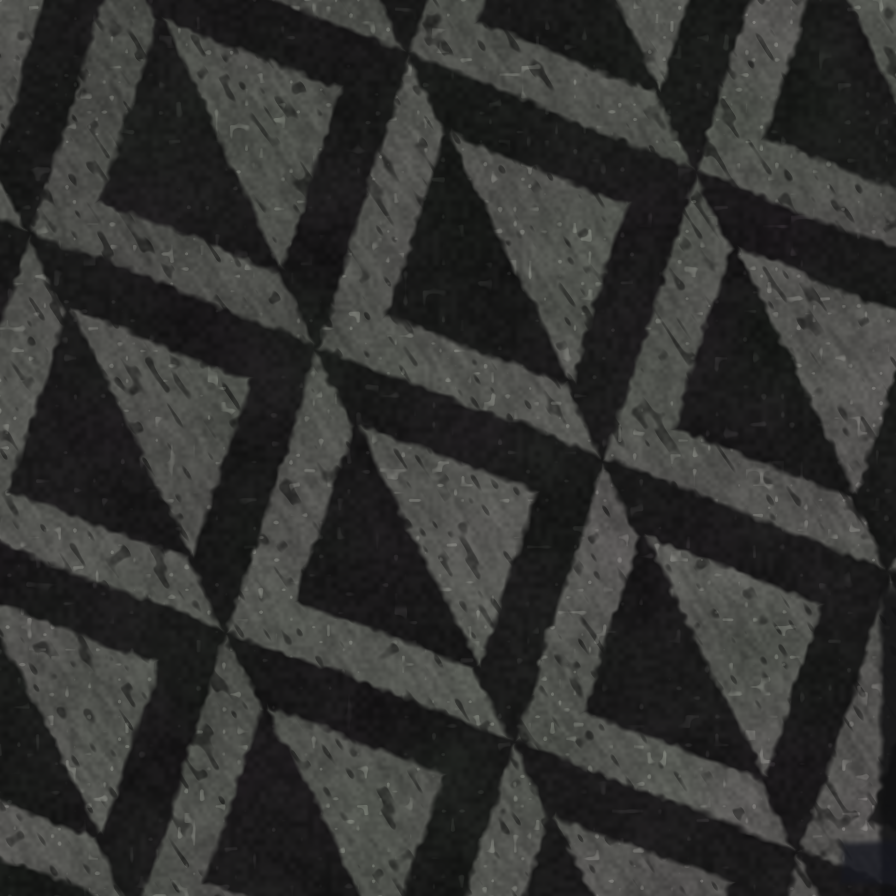
This pattern is drawn by a WebGL 1 fragment shader. Its source:

```glsl
precision highp float;
// Worn woven carpet of tilted squares: each tile is split by its diagonal, with
// light and dark swapped between frame and inner square. A skewed lattice places
// the tiles; value noise frays the edges and adds fibres, specks and stains.

uniform vec2 u_resolution;

const vec2 LATTICE_ORIGIN = vec2(0.3516, 0.388);
const vec2 STEP_ACROSS = vec2(0.3200, 0.1260);
const vec2 STEP_DOWN = vec2(-0.1016, 0.3216);
const vec2 INNER_MIN = vec2(0.203, 0.170);
const vec2 INNER_MAX = vec2(0.838, 0.802);
const float EDGE_SOFTNESS = 0.011;

float hash(vec2 p) {
  vec3 h = fract(vec3(p.xyx) * 0.1031);
  h += dot(h, h.yzx + 33.33);
  return fract((h.x + h.y) * h.z);
}

float valueNoise(vec2 p) {
  vec2 cell = floor(p);
  vec2 f = fract(p);
  f = f * f * (3.0 - 2.0 * f);
  float low = mix(hash(cell), hash(cell + vec2(1.0, 0.0)), f.x);
  float high = mix(hash(cell + vec2(0.0, 1.0)), hash(cell + 1.0), f.x);
  return mix(low, high, f.y);
}

float layeredNoise(vec2 p) {
  float sum = 0.0;
  float weight = 0.5;
  for (int i = 0; i < 3; i++) {
    sum += weight * valueNoise(p);
    p = p * 2.03 + 17.3;
    weight *= 0.5;
  }
  return sum / 0.875;
}

// Canvas position to lattice coordinates, one unit per tile.
vec2 toLattice(vec2 p, vec2 origin, vec2 across, vec2 down) {
  vec2 q = p - origin;
  q.y += 0.035 * q.y * q.y;
  float det = across.x * down.y - across.y * down.x;
  return vec2(q.x * down.y - q.y * down.x, across.x * q.y - across.y * q.x) / det;
}

float boxDistance(vec2 p, vec2 lo, vec2 hi) {
  vec2 d = abs(p - 0.5 * (lo + hi)) - 0.5 * (hi - lo);
  return max(d.x, d.y);
}

// Distance to the light parts of a tile: inner triangle and L-shaped frame.
float lightDistance(vec2 tile) {
  float inner = boxDistance(tile, INNER_MIN, INNER_MAX);
  float border = boxDistance(tile, vec2(0.0), vec2(1.0));
  float diagonal = (tile.y - tile.x + 0.012) * 0.7071;
  float triangle = max(inner, diagonal);
  float frame = max(max(-inner, -diagonal), border);
  return min(triangle, frame);
}

// Noise stretched along the slanting pile of the weave.
float fibreNoise(vec2 p, vec2 along, vec2 density) {
  vec2 across = vec2(-along.y, along.x);
  return valueNoise(vec2(dot(p, across), dot(p, along)) * density + 40.0);
}

vec3 lightYarn(vec2 p, float tileTone) {
  vec2 pile = normalize(vec2(0.55, 0.84));
  float tone = 0.322 + 0.030 * (tileTone - 0.5);
  tone += 0.085 * (layeredNoise(p * 11.0 + 5.0) - 0.5);
  tone += 0.065 * (fibreNoise(p, pile, vec2(150.0, 45.0)) - 0.5);
  tone += 0.055 * (valueNoise(p * 210.0) - 0.5);
  tone -= 0.120 * smoothstep(0.74, 0.92, fibreNoise(p + 3.0, pile, vec2(125.0, 55.0)));
  tone += 0.120 * smoothstep(0.83, 0.97, valueNoise(p * 120.0 + 71.0));
  tone -= 0.035 * smoothstep(0.75, 0.0, length(p - vec2(0.2, 0.0)));
  float tint = layeredNoise(p * 7.0 + 31.0) - 0.5;
  return tone * vec3(1.0 - 0.06 * tint, 1.01 + 0.03 * tint, 0.965 - 0.06 * tint);
}

vec3 darkYarn(vec2 p) {
  float tone = 0.100 + 0.055 * (layeredNoise(p * 14.0 + 9.0) - 0.5);
  tone += 0.040 * (valueNoise(p * 150.0 + 13.0) - 0.5);
  tone += 0.060 * smoothstep(0.86, 0.98, valueNoise(p * 95.0 + 57.0));
  float tint = layeredNoise(p * 8.0 + 63.0) - 0.5;
  return tone * vec3(1.0 + 0.12 * tint, 1.0 - 0.14 * tint, 0.99 + 0.12 * tint);
}

void main() {
  // Downward y, so lattice steps run right and down.
  vec2 p = gl_FragCoord.xy / u_resolution.y;
  p.y = 1.0 - p.y;

  // Frayed tile outlines.
  vec2 fray = vec2(valueNoise(p * 115.0), valueNoise(p * 115.0 + 29.0)) - 0.5;
  vec2 bend = vec2(valueNoise(p * 17.0 + 3.0), valueNoise(p * 17.0 + 47.0)) - 0.5;
  vec2 lattice = toLattice(p + 0.0060 * fray + 0.0050 * bend,
                           LATTICE_ORIGIN, STEP_ACROSS, STEP_DOWN);
  float tileTone = hash(floor(lattice) + 20.0);
  float d = lightDistance(fract(lattice)) + EDGE_SOFTNESS;
  float light = 1.0 - smoothstep(-EDGE_SOFTNESS, EDGE_SOFTNESS, d);
  vec3 color = mix(darkYarn(p), lightYarn(p, tileTone), light);

  // Dark selvage and a bluish scuff at the lower right.
  float selvage = smoothstep(0.978, 0.988, p.x + 0.004 * fray.x) * smoothstep(0.64, 0.67, p.y);
  color = mix(color, vec3(0.06, 0.06, 0.065), 0.85 * selvage);
  float scuff = boxDistance(p + 0.008 * bend, vec2(0.940, 0.940), vec2(1.01, 0.985));
  color = mix(color, vec3(0.085, 0.09, 0.12), 0.8 * (1.0 - smoothstep(-0.006, 0.006, scuff)));

  gl_FragColor = vec4(clamp(color, 0.0, 1.0), 1.0);
}
```
